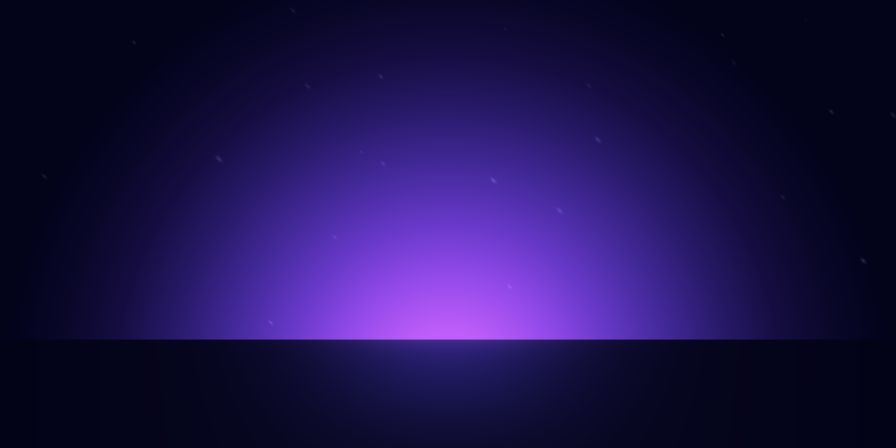
A Shadertoy shader for this background:

```glsl
#define HORIZON 0.242
#define GLOW_DEPTH 0.11
#define STOP_SPACING 0.125
#define STAR_CELL 0.155
#define STAR_DENSITY 0.42
#define STAR_RADIUS 0.0045
#define STAR_GAIN 0.20

const vec3 GLOW_STOPS[8] = vec3[8](
    vec3(0.75, 0.37, 0.98), vec3(0.58, 0.29, 0.92),
    vec3(0.40, 0.22, 0.78), vec3(0.26, 0.16, 0.60),
    vec3(0.155, 0.10, 0.41), vec3(0.08, 0.05, 0.25),
    vec3(0.035, 0.025, 0.155), vec3(0.01, 0.01, 0.10));
const vec3 GROUND_EDGE = vec3(0.008, 0.008, 0.09);
const vec3 GROUND_MIDDLE = vec3(0.035, 0.032, 0.135);
const vec3 REFLECTION = vec3(0.10, 0.08, 0.28);
const vec3 HORIZON_SHEEN = vec3(0.13, 0.06, 0.16);
const vec3 STAR_COLOR = vec3(0.75, 0.75, 1.0);

vec3 hash3(vec2 p) {
    vec3 q = fract(p.xyx * vec3(0.1031, 0.1030, 0.0973));
    q += dot(q, q.yxz + 33.33);
    return fract((q.xxy + q.yzz) * q.zyx);
}

// Radial ramp centred a little below the horizon
vec3 skyGlow(vec2 p) {
    float radius = length(p + vec2(0.0, GLOW_DEPTH));
    float t = clamp(radius / STOP_SPACING - 1.0, 0.0, 6.999);
    int i = int(t);
    return mix(GLOW_STOPS[i], GLOW_STOPS[i + 1], fract(t));
}

// Sparse, faint specks stretched along a diagonal
float stars(vec2 p) {
    vec2 cell = floor(p / STAR_CELL);
    float light = 0.0;
    for (int y = -1; y <= 1; y++) {
        for (int x = -1; x <= 1; x++) {
            vec2 id = cell + vec2(x, y);
            vec3 rnd = hash3(id + 47.0);
            vec3 look = hash3(id + 113.0);
            vec2 d = p - (id + rnd.xy) * STAR_CELL;
            vec2 along = vec2(d.x - d.y, d.x + d.y) * vec2(0.5, 1.0);
            float size = STAR_RADIUS * mix(0.6, 1.3, look.x);
            float speck = exp(-dot(along, along) / (size * size));
            light += step(rnd.z, STAR_DENSITY) * mix(0.25, 1.0, look.y) * speck;
        }
    }
    return light;
}

// Dark floor with a soft reflection and a thin sheen at its far edge
vec3 ground(vec2 p) {
    float depth = max(-p.y, 0.0);
    float x2 = p.x * p.x;
    vec3 color = mix(GROUND_EDGE, GROUND_MIDDLE, exp(-x2 / 0.42));
    color += REFLECTION * exp(-x2 / 0.09 - depth * depth / 0.032);
    return color + HORIZON_SHEEN * exp(-x2 / 0.08 - depth / 0.025);
}

void mainImage(out vec4 fragColor, in vec2 fragCoord) {
    vec2 p = (fragCoord - vec2(0.5 * iResolution.x, 0.0)) / iResolution.y;
    p.y -= HORIZON;
    float pixel = 1.0 / iResolution.y;

    vec3 sky = skyGlow(p) + STAR_COLOR * STAR_GAIN * stars(p);
    float skyMask = smoothstep(-pixel, pixel, p.y);
    fragColor = vec4(mix(ground(p), sky, skyMask), 1.0);
}
```
